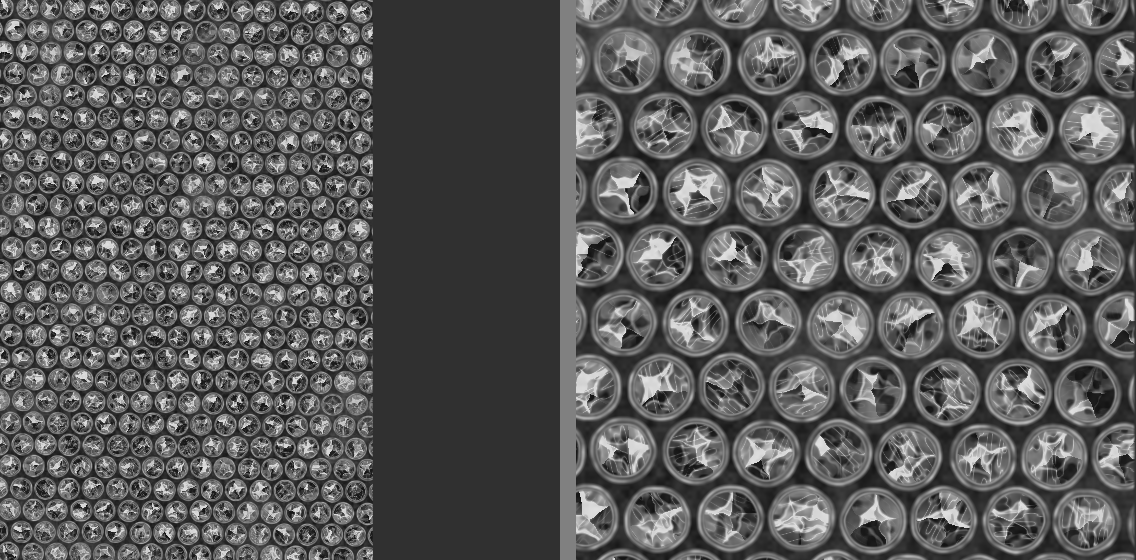
Left: the whole. Right: its middle third, enlarged.
Reproduce this texture procedurally as a three.js fragment shader.

```glsl
// A sheet of crumpled bubble wrap beside a plain dark panel, in greys.
// Staggered rows of jittered discs are slightly rotated; each disc gets a
// glossy double rim and a pinched star of hashed, creased film facets.
varying vec2 vUv;

const float TAU = 6.2831853;
const float PITCH = 0.04264;          // bubble spacing across the canvas
const float ROW = 0.913;              // row spacing, in pitches
const float TILT = 0.0115;            // slight rotation of the sheet
const vec2 ORIGIN = vec2(0.0059, 0.0143);
const float SHEET_EDGE = 0.6656;
const float RADIUS = 0.472;           // bubble radius, in pitches
const vec2 LIGHT = vec2(-0.35, -0.94); // y runs down the sheet
const float PANEL_GREY = 0.188;
const float GAP_GREY = 0.16;
const float RIM_GREY = 0.36;

float hash(vec2 p) {
  vec3 q = fract(p.xyx * 0.1031);
  q += dot(q, q.yzx + 33.33);
  return fract((q.x + q.y) * q.z);
}

vec2 hash2(vec2 p) {
  return vec2(hash(p), hash(p + 71.7));
}

float noise(vec2 p) {
  vec2 i = floor(p), f = fract(p);
  f = f * f * (3.0 - 2.0 * f);
  return mix(mix(hash(i), hash(i + vec2(1.0, 0.0)), f.x),
             mix(hash(i + vec2(0.0, 1.0)), hash(i + 1.0), f.x), f.y);
}

float line(float x, float width) {
  return 1.0 - smoothstep(0.0, width, abs(x));
}

vec2 direction(float angle) {
  return vec2(cos(angle), sin(angle));
}

// Offset from the nearest bubble centre (xy) and its column and row (zw)
vec4 nearestBubble(vec2 q) {
  vec4 best = vec4(9.0);
  for (int i = 0; i < 2; i++) {
    float row = floor(q.y / ROW) + float(i);
    float shift = 0.5 * mod(row, 2.0);
    vec2 id = vec2(floor(q.x - shift + 0.5), row);
    vec2 d = q - vec2(id.x + shift, row * ROW) - 0.05 * (hash2(id) - 0.5);
    if (dot(d, d) < dot(best.xy, best.xy)) best = vec4(d, id);
  }
  return best;
}

// Collapsed film: five round dents leave a star of tilted facets
float crumple(vec2 d, vec2 id) {
  vec2 seed = hash2(id + 31.0);
  vec2 warp = vec2(noise(d * 9.0 + id * 13.0), noise(d * 9.0 + id * 13.0 + 50.0));
  vec2 p = d + 0.07 * (warp - 0.5);
  float best = -9.0, second = -9.0, face = 0.0;
  vec2 facing = vec2(0.0);
  for (int k = 0; k < 5; k++) {
    float fk = float(k);
    vec2 h = hash2(id * 7.0 + fk * 3.7);
    vec2 dir = direction((fk + seed.x * 5.0 + 0.6 * h.x) * TAU / 5.0);
    float dent = 0.33 - length(p - dir * (0.45 + 0.12 * h.y));
    if (dent > best) {
      second = best; best = dent; face = fk; facing = dir;
    } else second = max(second, dent);
  }
  float tone = hash(id * 3.0 + face * 5.3);
  float inside = 1.0 - smoothstep(-0.02, 0.02, best);
  float slope = dot(d, direction(TAU * tone * 3.0));
  float facet = 0.25 + 0.3 * tone + 0.17 * dot(facing, LIGHT) + 1.1 * slope;
  facet += 0.28 * smoothstep(0.6, 0.85, tone);
  float flap = 0.25 + 0.2 * tone + 0.5 * slope;
  float shade = mix(flap, facet, inside);

  // Bright folds, fine streaks and dark hollows
  shade += line(best, 0.04) * (0.1 + 0.35 * tone);
  shade += line(best - second, 0.035) * inside * 0.28 * seed.y;
  vec2 along = direction(seed.y * TAU);
  vec2 v = vec2(dot(d, along), dot(d, vec2(-along.y, along.x)));
  float streak = 1.0 - abs(2.0 * noise(v * vec2(5.0, 17.0) + id * 11.0) - 1.0);
  shade += 0.3 * pow(streak, 6.0) * smoothstep(0.2, 0.8, seed.x + 0.3);
  shade -= 0.22 * smoothstep(0.5, 0.85, noise(d * 8.0 + id * 19.0));
  return clamp(shade, 0.1, 0.85);
}

// One bubble over the dark gap: shadowed outline, rim and inner film
float bubble(vec2 d, vec2 id, float gap) {
  float wobble = noise(d * 5.0 + id * 9.0) - 0.5;
  float r = length(d) + 0.025 * wobble;
  float gloss = noise(d * 7.0 + id * 23.0);
  float inner = 0.355 + 0.03 * hash(id + 5.0);
  float rim = RIM_GREY + 0.16 * (gloss - 0.5);
  rim += line(r - RADIUS + 0.035, 0.035) * (0.05 + 0.22 * gloss);
  rim += line(r - inner - 0.015, 0.03) * 0.3 * (1.0 - gloss);
  float shade = mix(crumple(d, id), rim, smoothstep(inner - 0.02, inner + 0.02, r));
  return mix(shade, gap, smoothstep(RADIUS - 0.02, RADIUS + 0.025, r));
}

void main() {
  vec2 p = vec2(vUv.x, 1.0 - vUv.y);
  vec2 q = (p + TILT * vec2(p.y, -p.x) - ORIGIN) / PITCH;
  float gap = GAP_GREY + 0.1 * (noise(q * 7.0) - 0.5);
  vec4 cell = nearestBubble(q);
  float grey = bubble(cell.xy, cell.zw, gap);

  // Wear: cloudy patches, long creases and fine grain
  float haze = smoothstep(0.55, 0.9, noise(p * 11.0 + 4.0)) * noise(q * 2.0);
  float crease = line(noise(p * vec2(5.0, 3.0) + 8.0) - 0.5, 0.02) * noise(q * 3.0);
  grey = mix(grey, 0.5, 0.35 * haze + 0.3 * crease);
  grey += 0.06 * (noise(q * 16.0) - 0.5);

  grey = mix(grey, PANEL_GREY, smoothstep(SHEET_EDGE - 0.001, SHEET_EDGE + 0.001, p.x));
  gl_FragColor = vec4(vec3(grey), 1.0);
}
```
